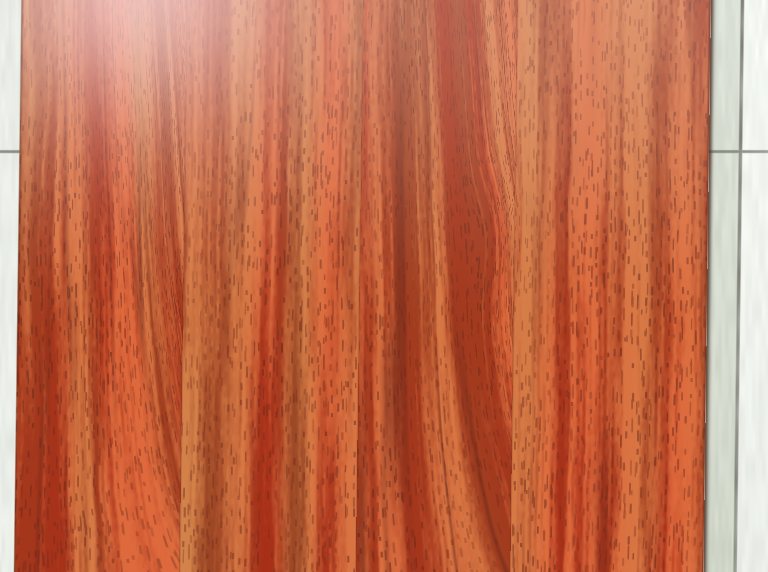
Write a Shadertoy shader that draws this texture.

```glsl
// Glossy red-brown wood board with pores and curved grain, lying on pale tiles.

const float BOARD_LEFT = 0.0244;
const float BOARD_RIGHT = 1.230;
const float SLANT = 0.013;                       // sideways lean of the board
const float SEAMS[3] = float[3](0.314, 0.622, 0.892);
const float GROUT_X = 1.285;
const float GROUT_Y = 0.735;
const float ARCH_SLOPE = 0.30;                   // strength of curved grain
const vec2 KNOT = vec2(0.855, 0.60);

const vec3 UMBER = vec3(0.630, 0.240, 0.125);
const vec3 ORANGE = vec3(0.845, 0.465, 0.265);
const vec3 RED_SHIFT = vec3(0.05, -0.11, -0.06);
const vec3 PORE = vec3(0.40, 0.15, 0.10);
const vec3 GLARE = vec3(0.970, 0.835, 0.835);
const vec3 TILE = vec3(0.915, 0.930, 0.905);
const vec3 GROUT = vec3(0.50, 0.50, 0.47);
const vec3 SHADOW = vec3(0.27, 0.20, 0.16);

float hash(vec2 p) {
    vec3 q = fract(p.xyx * 0.1031);
    q += dot(q, q.yzx + 33.33);
    return fract((q.x + q.y) * q.z);
}

float noise(vec2 p) {
    vec2 i = floor(p), f = fract(p);
    f = f * f * (3.0 - 2.0 * f);
    return mix(mix(hash(i), hash(i + vec2(1, 0)), f.x),
               mix(hash(i + vec2(0, 1)), hash(i + vec2(1, 1)), f.x), f.y);
}

// Soft line: 1 at distance 0, fading past the half width
float line(float dist, float halfWidth, float blur) {
    return 1.0 - smoothstep(halfWidth - blur, halfWidth + blur, abs(dist));
}

// Short dark dashes, staggered from column to column
float pores(vec2 g, float seed) {
    float amount = 0.0;
    for (int k = 0; k < 2; k++) {
        float layer = float(k);
        vec2 q = g * vec2(125.0 - 30.0 * layer, 27.0 + 9.0 * layer);
        float column = floor(q.x);
        q.y += 13.0 * hash(vec2(column, seed + layer));
        vec2 cell = vec2(column, floor(q.y) + 51.0 * (seed + layer));
        vec2 f = fract(q) - 0.5;
        f.x += 0.4 * (hash(cell + 7.3) - 0.5);
        float reach = 0.15 + 0.3 * hash(cell + 3.1);
        float dash = (1.0 - smoothstep(0.08, 0.28, abs(f.x)))
                   * (1.0 - smoothstep(reach * 0.6, reach, abs(f.y)));
        amount = max(amount, dash * step(0.56, hash(cell)) * (0.5 + 0.5 * hash(cell + 9.7)));
    }
    return amount;
}

vec3 wood(vec2 b, float px) {
    // Find the plank and its right-hand seam
    float plank = 0.0, seamEnd = BOARD_RIGHT, seamLine = 0.0;
    for (int i = 2; i >= 0; i--) {
        if (b.x < SEAMS[i]) seamEnd = SEAMS[i];
        else plank += 1.0;
        seamLine = max(seamLine, line(b.x - SEAMS[i], 0.0012, px));
    }
    float arched = 1.0 - mod(plank, 2.0);
    float d = seamEnd - b.x;
    float seed = plank * 17.0 + 3.0;

    // Grain coordinate: straight, or arching down into the seam
    float spread = 0.085 + 0.012 * plank;
    float grain = d - arched * ARCH_SLOPE * (b.y - 0.12) * exp(-d / spread);
    grain += (0.006 + 0.014 * arched) * (noise(vec2(d * 7.0, b.y * 3.5 + seed)) - 0.5);
    grain += 0.003 * (noise(vec2(d * 20.0, b.y * 14.0 + seed)) - 0.5);
    vec2 k = (b - KNOT) / vec2(0.045, 0.10);
    grain += 0.035 * exp(-dot(k, k));
    vec2 g = vec2(grain, b.y);

    // Streaks from broad bands to fibres
    float broad = noise(g * vec2(24.0, 0.7) + seed);
    float medium = noise(g * vec2(72.0, 1.6) + seed * 2.0);
    float fine = noise(g * vec2(190.0, 7.0) + seed * 3.0);
    float fleck = noise(b * vec2(260.0, 90.0));
    float tone = 0.53 + 0.80 * (broad - 0.5) + 0.62 * (medium - 0.5)
               + 0.36 * (fine - 0.5) + 0.14 * (fleck - 0.5);
    tone += mix(0.08, -0.06, arched);
    vec3 col = mix(UMBER, ORANGE, smoothstep(0.12, 0.88, tone));
    col += RED_SHIFT * (noise(g * vec2(19.0, 0.9) + seed * 5.0) - 0.45);

    // Thin dark growth lines and pores
    float vein = 1.0 - smoothstep(0.0, 0.09, abs(noise(g * vec2(34.0, 0.8) + seed * 4.0) - 0.5));
    vein *= smoothstep(0.4, 0.75, noise(g * vec2(16.0, 2.0) + seed * 6.0));
    col = mix(col, PORE, (0.25 + 0.20 * arched) * vein);
    float density = 0.45 + 0.55 * noise(g * vec2(14.0, 2.0) + seed * 7.0);
    col = mix(col, PORE, 0.62 * density * pores(g, seed));
    col = mix(col, PORE, 0.30 * seamLine);

    // Window light: a bright patch on the upper left and a haze along the top
    vec2 s = (b - vec2(0.23, 1.04)) / vec2(0.26, 0.25);
    float haze = 0.55 * exp(-dot(s, s)) + 0.27 * smoothstep(0.40, 1.05, b.y);
    return mix(col, GLARE, haze);
}

vec3 tiles(vec2 p, float slantX, float px) {
    float ribs = noise(p * vec2(170.0, 22.0)) - 0.5;
    vec3 col = TILE + 0.05 * ribs;
    float innerStrip = step(BOARD_RIGHT, slantX) * step(slantX, GROUT_X);
    col -= innerStrip * vec3(0.10, 0.09, 0.12) * (1.0 - 0.5 * p.y);
    col += 0.05 * step(GROUT_X, slantX) * p.y;
    float wear = 0.65 + 0.35 * noise(p * vec2(40.0, 25.0));
    float joint = max(line(p.y - GROUT_Y, 0.0025, px), line(slantX - GROUT_X, 0.0030, px));
    col = mix(col, GROUT, joint * wear);
    float gap = max(slantX - BOARD_RIGHT, 0.0) + step(slantX, BOARD_RIGHT);
    return mix(col, SHADOW, 0.8 * exp(-pow(gap / 0.006, 2.0)));
}

void mainImage(out vec4 fragColor, in vec2 fragCoord) {
    float px = 1.0 / iResolution.y;
    vec2 p = fragCoord * px;
    vec2 b = vec2(p.x - SLANT * p.y, p.y);
    float inside = min(b.x - BOARD_LEFT, BOARD_RIGHT - b.x);
    vec3 board = wood(b, px) * mix(0.72, 1.0, smoothstep(0.0, 0.006, inside));
    vec3 col = mix(tiles(p, b.x, px), board, smoothstep(-px, px, inside));
    fragColor = vec4(clamp(col, 0.0, 1.0), 1.0);
}
```
